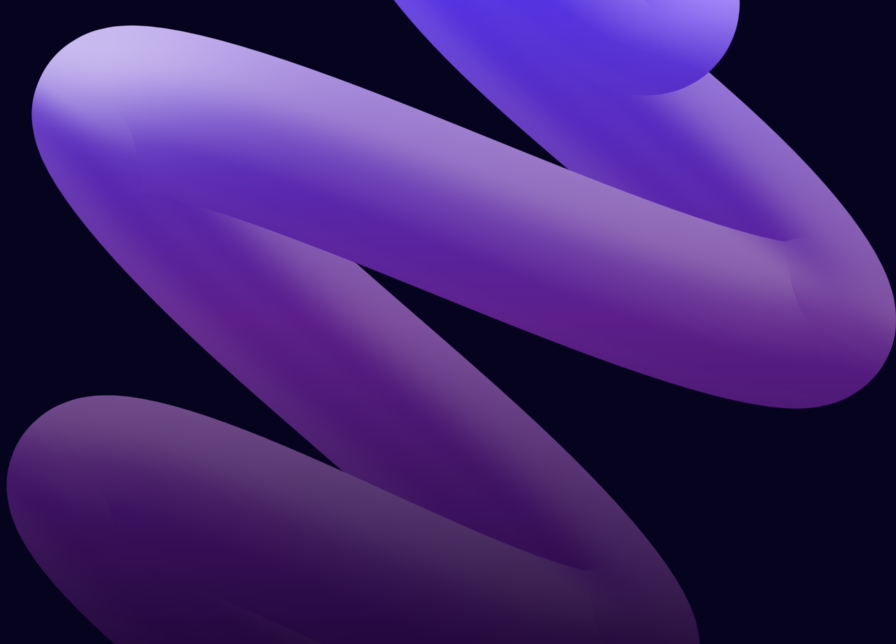
A Shadertoy shader for this background:

```glsl
#define TUBE_RADIUS 0.1286
#define FRONT_SWAY 0.030
#define BACK_SWAY -0.038
#define CURVE_STEPS 40
#define SHEEN 0.035
#define BACKDROP vec3(0.024, 0.012, 0.118)
#define PALE vec3(0.82, 0.78, 0.95)
#define VIOLET_GLOW vec3(0.64, 0.54, 1.0)

const float PI = 3.14159265;

// Turning points of the coil: even entries lie right, odd entries left
const vec2 BENDS[7] = vec2[7](
    vec2(1.020, 0.995), vec2(0.661, 1.172), vec2(1.263, 0.504),
    vec2(0.178, 0.822), vec2(0.958, -0.007), vec2(0.139, 0.246),
    vec2(0.922, -0.460));

// Half a turn of the coil, t from 0 (left) to PI (right)
vec2 coilPoint(vec2 left, vec2 right, float sway, float t) {
    vec2 center = mix(left, right, 0.5 - 0.5 * cos(t));
    return center + vec2(0.0, sway * sin(2.0 * t));
}

// Offset of p from the closest point of the half turn
vec2 coilOffset(vec2 p, vec2 left, vec2 right, float sway) {
    vec2 nearest = p - left;
    vec2 a = left;
    for (int i = 1; i <= CURVE_STEPS; i++) {
        vec2 b = coilPoint(left, right, sway, PI * float(i) / float(CURVE_STEPS));
        vec2 ab = b - a;
        vec2 offset = p - a - ab * clamp(dot(p - a, ab) / dot(ab, ab), 0.0, 1.0);
        if (dot(offset, offset) < dot(nearest, nearest)) nearest = offset;
        a = b;
    }
    return nearest;
}

// Three colour stops from the bottom to the top of the canvas
vec3 ramp(vec3 low, vec3 middle, vec3 high, float h) {
    return h < 0.5 ? mix(low, middle, h * 2.0) : mix(middle, high, h * 2.0 - 1.0);
}

float glow(vec2 p, vec2 center, vec2 size) {
    vec2 q = (p - center) / size;
    return exp(-dot(q, q));
}

// Colour of the tube; side runs from -1 (lower edge) to 1 (upper edge)
vec3 tubeColor(vec2 p, float side, bool front) {
    float h = clamp(p.y, 0.0, 1.0);
    vec3 core = ramp(vec3(0.14, 0.03, 0.24), vec3(0.36, 0.12, 0.54),
                     vec3(0.33, 0.20, 0.88), h);
    vec3 lit = ramp(vec3(0.17, 0.08, 0.25), vec3(0.53, 0.37, 0.64),
                    vec3(0.68, 0.58, 0.92), h);
    float lower = 1.0 - smoothstep(-1.0, -0.3, side);
    float light = front ? smoothstep(-0.55, 0.9, side)
                        : 0.8 * smoothstep(-0.05, 0.9, side) + 0.2 * lower;
    light += SHEEN * sin(side * 9.0 - 3.0);
    vec3 color = mix(core, lit, clamp(light, 0.0, 1.0));
    if (front) {
        color = mix(color, PALE, 0.8 * glow(p, vec2(0.12, 0.93), vec2(0.30, 0.13)));
        color = mix(color, VIOLET_GLOW, 0.7 * glow(p, vec2(1.10, 1.02), vec2(0.12, 0.08)));
    }
    return color;
}

void mainImage(out vec4 fragColor, in vec2 fragCoord) {
    vec2 p = (fragCoord - vec2(0.5 * iResolution.x, 0.0)) / iResolution.y;
    p.x += 0.6957;
    float pixel = 1.0 / iResolution.y;
    vec3 color = BACKDROP;

    // Rear half turns first, front half turns over them
    for (int k = 0; k < 6; k++) {
        bool front = k >= 3;
        int i = front ? 2 * (k - 3) : 2 * k + 1;
        vec2 left = front ? BENDS[i + 1] : BENDS[i];
        vec2 right = front ? BENDS[i] : BENDS[i + 1];
        vec2 offset = coilOffset(p, left, right, front ? FRONT_SWAY : BACK_SWAY);
        vec2 along = normalize(right - left);
        float side = dot(offset, vec2(-along.y, along.x)) / TUBE_RADIUS;
        float cover = 1.0 - smoothstep(-pixel, pixel, length(offset) - TUBE_RADIUS);

        // Melt the front into the rear at each bend
        if (front && i > 0) {
            vec2 meltAxis = vec2(0.6, 0.8);
            float past = max(dot(left - p, meltAxis), dot(p - right, meltAxis));
            cover *= 1.0 - smoothstep(0.02, 0.11, past);
        }
        color = mix(color, tubeColor(p, side, front), cover);
    }
    fragColor = vec4(color, 1.0);
}
```
